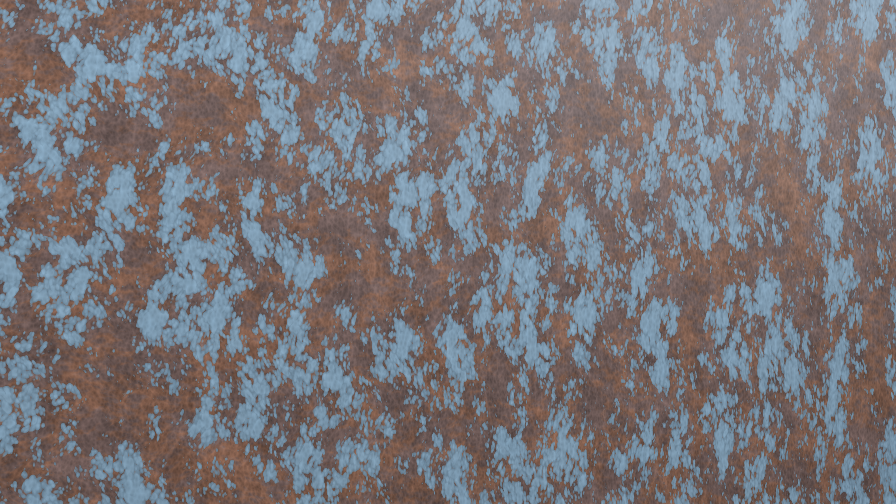
Reproduce this texture procedurally as a WebGL 1 fragment shader.

```glsl
precision highp float;
// Flaking blue paint over rusted metal, receding to the right under a soft sheen.
uniform vec2 u_resolution;

vec2 hash2(vec2 p) {
  return fract(sin(vec2(dot(p, vec2(127.1, 311.7)), dot(p, vec2(269.5, 183.3)))) * 43758.5);
}

// Cellular noise: distance to the nearest scattered point, about 0.43 on average
float cells(vec2 p) {
  vec2 cell = floor(p), f = p - cell;
  float nearest = 4.0;
  for (int y = -1; y <= 1; y++) {
    for (int x = -1; x <= 1; x++) {
      vec2 o = vec2(float(x), float(y));
      vec2 d = o + hash2(cell + o) - f;
      nearest = min(nearest, dot(d, d));
    }
  }
  return sqrt(nearest);
}

// Layered cellular noise, turned a little at every octave
float layeredCells(vec2 p, float gain) {
  float sum = 0.0, total = 0.0, weight = 1.0;
  for (int i = 0; i < 5; i++) {
    sum += weight * cells(p);
    total += weight;
    weight *= gain;
    p = mat2(0.99, 0.14, -0.14, 0.99) * p * 2.05 + vec2(17.3, 9.1);
  }
  return sum / total;
}

// Layered sines that make outlines ragged
vec2 ragged(vec2 p) {
  vec2 w = sin(p.yx * vec2(23.0, 19.0) + vec2(0.4, 2.1)) * 0.006;
  w += sin(p.yx * vec2(71.0, 59.0) + p * 37.0) * 0.0025;
  return w + sin(p.yx * vec2(167.0, 149.0) - p * 83.0) * 0.001;
}

void main() {
  vec2 uv = gl_FragCoord.xy / u_resolution;
  vec2 p = gl_FragCoord.xy / u_resolution.y;

  // The wall turns away, so its right side is squeezed sideways
  vec2 wall = vec2(p.x * (0.9 + 0.3 * p.x), p.y) + 3.0;
  vec2 q = wall + ragged(wall);

  // Rust: mauve brown with small orange patches, brushed sideways
  float patches = layeredCells(q * vec2(5.5, 10.0) + 31.0, 0.8);
  float strokes = cells(q * vec2(22.0, 75.0)) - 0.43;
  float grain = cells(wall * vec2(115.0, 90.0) + 7.0) - 0.43;
  float orange = smoothstep(0.34, 0.56, patches + 0.16 * strokes);
  vec3 rust = mix(vec3(0.43, 0.35, 0.335), vec3(0.51, 0.365, 0.295), orange);
  float stain = layeredCells(q * vec2(10.0, 9.0) + 53.0, 0.9);
  rust *= 1.0 + 0.8 * (stain - 0.43) + 0.24 * grain;

  // Paint: clusters of small flakes, broken by vertical drips and fine wear
  float flakes = layeredCells(q * vec2(6.6, 5.0), 0.88);
  float drips = cells(q * vec2(23.0, 5.5) + 5.0) - 0.43;
  float wear = cells(q * vec2(70.0, 24.0) + 11.0) - 0.43;
  float field = flakes + 0.05 * drips + 0.07 * wear;
  float paint = 1.0 - smoothstep(0.375, 0.439, field);
  vec3 blue = mix(vec3(0.45, 0.57, 0.66), vec3(0.53, 0.665, 0.765),
                  1.0 - smoothstep(0.29, 0.39, field));
  blue *= 1.0 + 0.14 * wear + 0.12 * grain;

  // Shaded rim just outside each flake
  float rim = smoothstep(0.395, 0.43, field) * (1.0 - smoothstep(0.43, 0.46, field));
  rust *= 1.0 - 0.06 * rim;
  vec3 color = mix(rust, blue, paint * 0.95);

  // Light falls off toward the lower corners, sheen near the upper right
  color *= 0.90 + 0.10 * uv.y - 0.07 * smoothstep(0.75, 1.1, uv.x) * (1.0 - uv.y);
  vec2 toSheen = (uv - vec2(0.85, 1.08)) * vec2(1.9, 1.8);
  float sheen = 0.30 * exp(-dot(toSheen, toSheen)) + 0.02;
  color = mix(color, vec3(0.74, 0.77, 0.81), sheen);

  gl_FragColor = vec4(color, 1.0);
}
```
